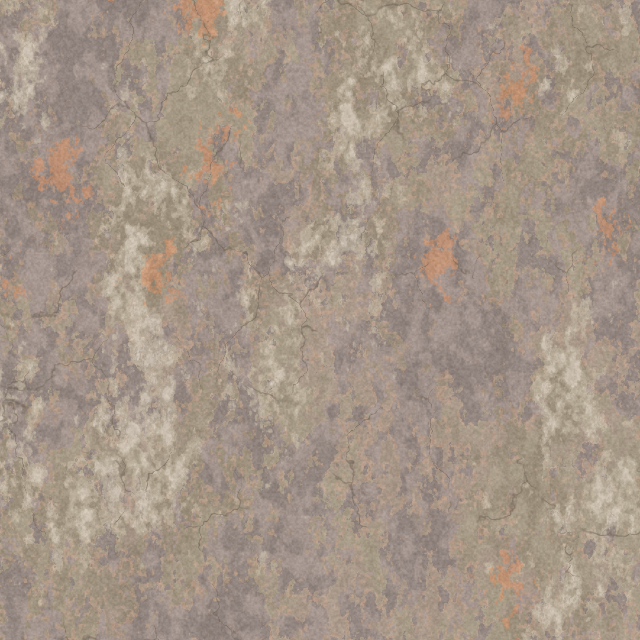
Reproduce this texture procedurally as a Shadertoy shader.

```glsl
// Weathered plaster wall: taupe, olive and violet flakes, pale worn spots, rust and hairline cracks.

const vec3 TAUPE  = vec3(0.670, 0.605, 0.545);
const vec3 OLIVE  = vec3(0.660, 0.615, 0.535);
const vec3 MOSS   = vec3(0.595, 0.545, 0.470);
const vec3 VIOLET = vec3(0.555, 0.505, 0.490);
const vec3 MAUVE  = vec3(0.640, 0.580, 0.560);
const vec3 PINK   = vec3(0.755, 0.625, 0.545);
const vec3 CREAM  = vec3(0.755, 0.710, 0.630);
const vec3 CHALK  = vec3(0.820, 0.775, 0.725);
const vec3 RUST   = vec3(0.800, 0.560, 0.410);
const vec3 CRACK  = vec3(0.450, 0.400, 0.350);

const vec2  PATCH_SCALE = vec2(9.0, 4.5);   // large stains, drawn out vertically
const vec2  FLAKE_SCALE = vec2(46.0, 27.0); // ragged flakes along the stains
const float GRAIN_SCALE = 260.0;
const float GRAIN_DEPTH = 0.075;
const float CRACK_SCALE = 9.0;
const float CRACK_WIDTH = 0.028;
const float RUST_SCALE  = 7.0;
const float RUST_CHANCE = 0.20;

float hash(vec2 p) {
    vec3 q = fract(vec3(p.xyx) * 0.1031);
    q += dot(q, q.yzx + 33.33);
    return fract((q.x + q.y) * q.z);
}

float noise(vec2 p) {
    vec2 i = floor(p), f = fract(p);
    f = f * f * (3.0 - 2.0 * f);
    return mix(mix(hash(i), hash(i + vec2(1, 0)), f.x),
               mix(hash(i + vec2(0, 1)), hash(i + vec2(1, 1)), f.x), f.y);
}

float fbm(vec2 p) {
    float sum = 0.0, amp = 0.5;
    for (int i = 0; i < 5; i++) {
        sum += amp * noise(p);
        p = mat2(0.96, 0.28, -0.28, 0.96) * p * 2.03 + 17.3;
        amp *= 0.5;
    }
    return sum / 0.97;
}

// Nearest distance, second nearest distance and a random value of the nearest cell
vec3 cells(vec2 p) {
    vec2 base = floor(p);
    vec3 near = vec3(9.0, 9.0, 0.0);
    for (int y = -1; y <= 1; y++)
    for (int x = -1; x <= 1; x++) {
        vec2 cell = base + vec2(x, y);
        float d = length(cell + vec2(hash(cell), hash(cell + 71.7)) - p);
        if (d < near.x) near = vec3(d, near.x, hash(cell + 31.1));
        else near.y = min(near.y, d);
    }
    return near;
}

// Large stain whose outline is broken up by flakes
float stain(vec2 p, float seed, float raggedness) {
    return mix(fbm(p * PATCH_SCALE + seed), fbm(p * FLAKE_SCALE + seed * 1.7), raggedness);
}

void mainImage(out vec4 fragColor, in vec2 fragCoord) {
    vec2 uv = fragCoord / iResolution.y;
    vec2 warp = vec2(fbm(uv * 16.0 + 3.0), fbm(uv * 16.0 + 41.0)) - 0.5;
    vec2 p = uv + 0.03 * warp;
    float fine = fbm(uv * vec2(125.0, 95.0)) - 0.5;
    float streak = noise(uv * vec2(75.0, 7.0)) - 0.5;

    // Olive and moss washes over the taupe ground
    float wash = stain(p, 11.0, 0.35) + 0.15 * fine;
    vec3 color = mix(TAUPE, OLIVE, smoothstep(0.44, 0.52, wash));
    float moss = stain(p, 83.0, 0.50) + 0.25 * fine + 0.05 * streak;
    color = mix(color, MOSS, 0.70 * smoothstep(0.49, 0.57, moss));

    // Violet flakes with a dusting of pink specks around them
    float flake = stain(p, 29.0, 0.50) + 0.38 * fine + 0.07 * streak - 0.20 * (wash - 0.5);
    float violet = smoothstep(0.515, 0.545, flake);
    float rim = smoothstep(0.090, 0.010, abs(flake - 0.500));
    float speckle = smoothstep(0.48, 0.68, noise(uv * 175.0 + 9.0));
    float shade = smoothstep(0.40, 0.60, fbm(p * vec2(50.0, 34.0) + 5.0));
    color = mix(color, mix(VIOLET, MAUVE, shade), 0.85 * violet);
    color = mix(color, PINK, 0.60 * rim * speckle);

    // Pale worn plaster with small chalky cores
    float worn = stain(p, 57.0, 0.42) + 0.25 * fine + 0.06 * streak + 0.18 * (wash - 0.5) - 0.06 * violet;
    color = mix(color, CREAM, 0.62 * smoothstep(0.535, 0.600, worn));
    color = mix(color, CHALK, 0.65 * smoothstep(0.610, 0.690, worn));

    // Rust showing through a few small scattered spots
    vec3 spot = cells((uv + 0.06 * warp) * RUST_SCALE * vec2(1.0, 0.7) + 4.0);
    float rust = smoothstep(0.18, 0.05, spot.x - 0.8 * fine + 0.8 * (fbm(p * 34.0) - 0.5));
    color = mix(color, RUST, 0.65 * rust * step(spot.z, RUST_CHANCE));

    // Hairline cracks along a few cell borders, mostly upright
    vec3 web = cells((uv + 0.09 * warp) * CRACK_SCALE * vec2(1.0, 0.6));
    float crack = smoothstep(CRACK_WIDTH, 0.0, web.y - web.x);
    crack *= smoothstep(0.52, 0.62, fbm(uv * 9.0 + 63.0) + 0.3 * (wash - 0.5));
    color = mix(color, CRACK, 0.55 * crack);

    // Stone grain and soft vertical streaks
    float grain = noise(uv * GRAIN_SCALE) + noise(uv * GRAIN_SCALE * 1.7 + 5.0) - 1.0;
    color += GRAIN_DEPTH * (0.75 * grain + 1.0 * fine) + 0.025 * streak;
    fragColor = vec4(color, 1.0);
}
```
